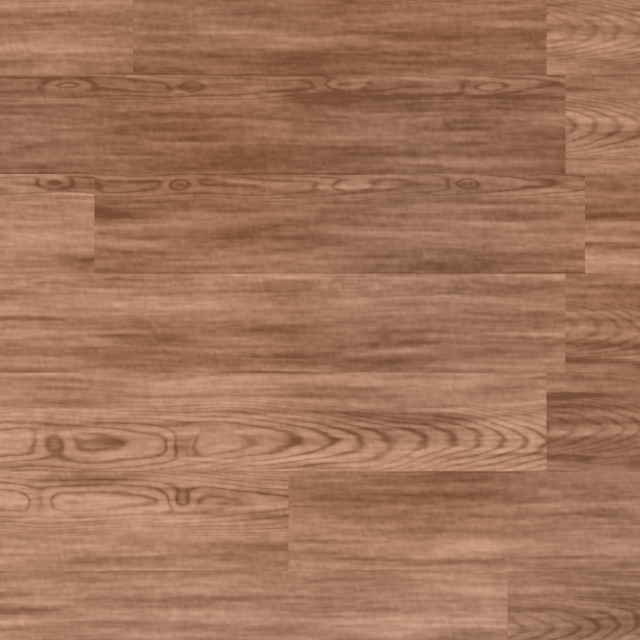
This texture is drawn by a WebGL 1 fragment shader. Its source:

```glsl
precision highp float;
// Brown wood floor of staggered horizontal boards with soft, faint seams.
// Stretched noise gives streaks and pores; contours of a warped height field
// give arched growth rings and knots. Four samples per pixel smooth the edges.
uniform vec2 u_resolution;

const vec3 DARK_WOOD = vec3(0.470, 0.305, 0.212);
const vec3 LIGHT_WOOD = vec3(0.805, 0.617, 0.508);
const vec3 GREY_TINT = vec3(-0.014, 0.009, 0.026);
const float ROW_HEIGHT = 0.155;
const float FIRST_SEAM = 0.108;      // lowest full seam
const float BOARD_LENGTH = 0.966;
const float SEAM_WIDTH = 0.0022;
const float TONE_CONTRAST = 0.12;
const float STREAK_CONTRAST = 0.72;
const float FINE_CONTRAST = 0.24;
const float RING_CONTRAST = 0.50;

float hash(vec2 p) {
  vec3 q = fract(p.xyx * vec3(0.1031, 0.1030, 0.0973));
  q += dot(q, q.yzx + 33.33);
  return fract((q.x + q.y) * q.z);
}

float noise(vec2 p) {
  vec2 i = floor(p);
  vec2 f = fract(p);
  f = f * f * (3.0 - 2.0 * f);
  return mix(mix(hash(i), hash(i + vec2(1.0, 0.0)), f.x),
             mix(hash(i + vec2(0.0, 1.0)), hash(i + 1.0), f.x), f.y);
}

float fbm(vec2 p) {
  float sum = 0.0;
  float weight = 0.53;
  for (int i = 0; i < 4; i++) {
    sum += weight * noise(p);
    p = p * vec2(2.1, 1.9) + 17.3;
    weight *= 0.5;
  }
  return sum;
}

float isRow(float row, float target) {
  return 1.0 - step(0.5, abs(row - target));
}

// Growth-ring band of a board: centre, half width, ring strength
vec3 ringBand(float row, float side) {
  if (side > -0.5) {
    float plain = max(isRow(row, 1.0), isRow(row, 4.0));
    return vec3(0.45, 0.30, 0.7 - 0.6 * plain);
  }
  if (row > 2.5) return vec3(0.89, 0.13, 0.9 - 0.65 * isRow(row, 3.0));
  float strength = side < -1.5 ? 0.1 : step(0.5, row);
  return vec3(row > 1.5 ? 0.30 : 0.70, row > 1.5 ? 0.36 : 0.27, strength);
}

// Brightness change from arched rings and the knots along the band
float figure(float x, float v, float row, float side, vec2 seed) {
  vec3 band = ringBand(row, side);
  float warp = noise(vec2(x * 9.0, 2.0) + seed) - 0.5;
  float dv = v - band.x + band.y * 0.35 * warp;
  float height = 17.0 * x * x * band.y / 0.35 + 15.0 * dv * dv / band.y;
  height += 1.1 * fbm(vec2(x * 9.0, v * 7.0) + seed);
  float core = 0.0;
  float knotCount = row < 2.5 ? 2.0 : 4.0;
  for (int i = 0; i < 4; i++) {
    float k = float(i);
    float random = hash(seed + k * 3.7);
    vec2 d = vec2(x - 0.06 - 0.22 * k - 0.05 * random, dv);
    d /= vec2(0.020 + 0.020 * random, band.y * 0.42);
    float bump = exp(-dot(d, d)) * step(k + 0.5, knotCount);
    height += 1.8 * bump;
    core += bump * bump * (random < 0.65 ? -0.25 : 0.18);
  }
  float ring = 0.5 + 0.5 * sin(6.28318 * height);
  float mask = band.z * exp(-dv * dv / (band.y * band.y));
  float patchy = 0.35 + 0.9 * noise(vec2(x * 7.0, v * 5.0) + seed + 9.0);
  return mask * (0.18 - RING_CONTRAST * patchy * ring * ring * ring + core);
}

vec3 floorColor(vec2 p) {
  // Rows, with joints stepping out to the fifth row and back
  float rowPos = (p.y - FIRST_SEAM) / ROW_HEIGHT + 1.0;
  float row = floor(rowPos);
  float v = rowPos - row;
  float joint = 0.914 - 0.0302 * abs(row - 4.0) - 0.373 * isRow(row, 1.0);
  float shorter = step(3.5, row) * (1.0 - mod(row, 2.0));
  float boardLength = BOARD_LENGTH - shorter * (0.2 + 0.06 * (row - 4.0));
  float along = (p.x - joint) / boardLength;
  float side = floor(along);
  vec2 seed = vec2(row * 17.3 + 40.0, side * 11.9 + 60.0);

  // Neighbouring boards alternate in tone
  float tone = (2.0 * mod(side, 2.0) - 1.0) * (row < 3.5 ? 1.0 : -1.0);
  float shade = 0.49 + TONE_CONTRAST * tone * (0.5 + 0.5 * hash(seed));
  shade += 0.18 * (0.5 - p.y) - 0.05 * (p.x - 0.5);

  // Broad clouds, long streaks, hairline grain and small pores
  float wave = 0.010 * noise(p * vec2(6.0, 11.0) + seed);
  vec2 grain = vec2(p.x, p.y + wave);
  shade += 0.34 * (noise(grain * vec2(4.0, 20.0) + seed) - 0.5);
  shade += STREAK_CONTRAST * (fbm(grain * vec2(5.0, 85.0) + seed) - 0.5);
  shade += FINE_CONTRAST * (noise(grain * vec2(13.0, 190.0) + seed) - 0.5);
  shade += 0.19 * (noise(grain * vec2(55.0, 240.0) + seed) - 0.5);
  vec2 fleck = vec2(p.x + 0.25 * p.y, p.y - 0.15 * p.x);
  shade += 0.15 * (noise(fleck * vec2(190.0, 130.0) + seed) - 0.5);

  // Sparse dark streaks, thin and ragged
  float smudge = noise(grain * vec2(5.0, 75.0) + seed + 31.0);
  float ragged = 0.6 + 0.8 * noise(grain * vec2(60.0, 200.0));
  shade -= 0.24 * ragged * smoothstep(0.74, 0.95, smudge);
  shade += figure(p.x, v, row, side, seed);
  shade += 0.16 * isRow(row, 3.0) * smoothstep(0.84, 0.97, v);

  // Faint seams, present only along some stretches
  float seamY = min(v, 1.0 - v) * ROW_HEIGHT;
  float wear = noise(vec2(p.x * 7.0, floor(rowPos + 0.5) * 5.0));
  wear = smoothstep(0.35, 0.9, wear);
  shade -= 0.20 * wear * (1.0 - smoothstep(0.0, SEAM_WIDTH, seamY));

  vec3 color = mix(DARK_WOOD, LIGHT_WOOD, clamp(shade, 0.0, 1.05));
  float grey = noise(p * vec2(3.0, 5.0) + 7.0) - 0.3 - 0.7 * (p.y - 0.5);
  return color + GREY_TINT * grey;
}

void main() {
  vec3 sum = vec3(0.0);
  for (int i = 0; i < 4; i++) {
    vec2 offset = vec2(mod(float(i), 2.0), floor(float(i) / 2.0)) * 0.5 - 0.25;
    sum += floorColor((gl_FragCoord.xy + offset) / u_resolution);
  }
  gl_FragColor = vec4(sum * 0.25, 1.0);
}
```
